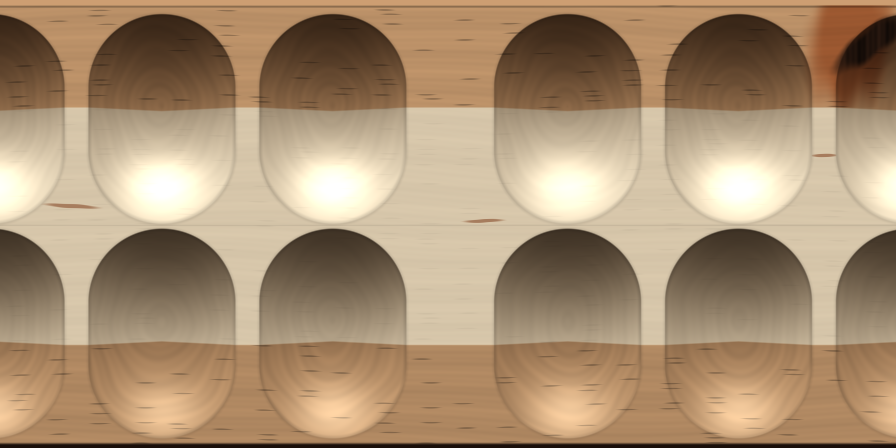
This pattern is drawn by a WebGL 1 fragment shader. Its source:

```glsl
precision highp float;
uniform vec2 u_resolution;

const vec3 MAPLE = vec3(0.84, 0.775, 0.665);
const vec3 CHERRY = vec3(0.73, 0.565, 0.405);
const vec3 SCAR = vec3(0.50, 0.25, 0.12);
const vec3 CHAR = vec3(0.10, 0.06, 0.04);
const float MIRROR_X = 1.005;
const float PIT_RADIUS = 0.164;
const float PIT_STRAIGHT = 0.070;

float hash(vec2 p) {
  return fract(sin(dot(p, vec2(41.3, 289.1))) * 4375.85);
}

float fill(float d, float soft) {
  return 1.0 - smoothstep(-soft, soft, d);
}

float capsule(vec2 q, float halfLength, float radius) {
  q.y -= clamp(q.y, -halfLength, halfLength);
  return length(q) - radius;
}

// Soft slanted ellipse used for scars and knots.
float blotch(vec2 p, vec2 center, vec2 size, float slope) {
  vec2 q = p - center;
  q.y += slope * q.x;
  q.y += 0.08 * size.y * sin(q.x * 90.0);
  return 1.0 - smoothstep(0.5, 1.0, length(q / size));
}

// Long fibres made of warped, layered sines.
float fibres(vec2 p, float seed) {
  float warp = sin(p.x * 2.7 + seed) + 0.5 * sin(p.x * 6.1 + p.y * 9.0);
  float y = p.y + 0.012 * warp;
  return 0.45 * sin(y * 83.0 + seed) + 0.3 * sin(y * 211.0 + p.x * 3.0)
       + 0.25 * sin(y * 470.0 - p.x * 5.0 + 2.0 * warp);
}

// Growth rings exposed by the carved bowl.
float rings(vec2 q, float seed) {
  float r = length(q * vec2(1.0, 0.72) + vec2(0.0, 0.02));
  r += 0.005 * sin(q.x * 31.0 + seed) + 0.004 * sin(q.y * 43.0 - seed);
  return 0.6 * sin(r * 150.0 + seed) + 0.4 * sin(r * 347.0 + q.x * 12.0);
}

// Sparse dark pores, one possible dash per stretched cell.
float pores(vec2 p, vec2 density) {
  vec2 g = p * density;
  g.y += 0.5 * sin(p.x * 5.0);
  vec2 id = floor(g);
  float shift = 0.3 * hash(id + 7.0) - 0.15;
  vec2 f = fract(g) - vec2(0.5 + shift, 0.5 - shift);
  float dash = 1.0 - smoothstep(0.3, 1.0, length(f / vec2(0.33, 0.24)));
  return dash * step(0.76, hash(id));
}

// Two cherry boards around a pair of maple boards.
vec3 boards(vec2 p, float bend, float grain, float px) {
  float upper = fill(p.y - 0.240 - bend, px);
  float lower = 1.0 - fill(p.y - 0.770 + bend, px);
  float cherry = max(upper, lower);
  vec3 col = mix(MAPLE, CHERRY * (1.0 - 0.06 * lower), cherry);
  col *= 1.0 + grain * mix(0.018, 0.04, cherry);
  float flecks = pores(p, vec2(11.0, 90.0));
  return col * (1.0 - flecks * mix(0.03, 0.24, cherry));
}

// Light falls from below onto the far wall of each bowl.
vec3 lightBowl(vec3 wood, vec2 q, float depth, float row, float seed) {
  float v = q.y / (PIT_RADIUS + PIT_STRAIGHT);
  float side = q.x / PIT_RADIUS;
  float rise = smoothstep(-1.1, 0.72, v + 0.12 * side * side * (1.0 - v));
  rise *= 1.0 - 0.13 * smoothstep(0.2, 1.0, -side);
  float shade = 0.27 + 0.79 * rise;
  vec3 col = wood * pow(vec3(shade), vec3(0.95, 1.06, 1.18));
  vec2 h = (q - vec2(0.004, mix(0.152, 0.178, row))) / vec2(0.088, 0.066);
  float glow = exp(-dot(h, h)) * (0.75 + 0.25 * seed);
  col += glow * mix(0.36, 0.27, row) * vec3(1.0, 0.98, 0.88);
  float rim = 1.0 - smoothstep(0.0, 0.06, depth);
  return col * (1.0 - 0.12 * rim);
}

void main() {
  float px = 1.0 / u_resolution.y;
  vec2 p = gl_FragCoord.xy / u_resolution * vec2(2.0, 1.0);
  p.y = 1.0 - p.y;

  // Mirrored columns leave a wide gap in the middle.
  float side = p.x < MIRROR_X ? -1.0 : 1.0;
  float column = clamp(floor((abs(p.x - MIRROR_X) - 0.262) / 0.3815 + 0.5), 0.0, 2.0);
  float row = step(0.505, p.y);
  vec2 center = vec2(MIRROR_X + side * (0.262 + 0.3815 * column), 0.2656 + 0.479 * row);
  vec2 q = p - center;
  float seed = hash(vec2(column * side + 4.0, row + 2.0 * side));
  float d = capsule(q, PIT_STRAIGHT, PIT_RADIUS);
  float depth = clamp(-d / PIT_RADIUS, 0.0, 1.0);

  // Flat wood, with its glue seam and small scars.
  vec3 flatWood = boards(p, 0.0, fibres(p, floor(p.y * 2.0)), px);
  flatWood *= 1.0 - 0.09 * fill(abs(p.y - 0.503) - 0.001, px);
  float scars = blotch(p, vec2(0.16, 0.460), vec2(0.075, 0.006), -0.06)
              + blotch(p, vec2(1.08, 0.493), vec2(0.055, 0.005), 0.04)
              + blotch(p, vec2(1.84, 0.347), vec2(0.035, 0.005), 0.0);
  flatWood = mix(flatWood, SCAR, 0.55 * min(scars, 1.0));

  // Carved bowls with a faint contact shadow.
  vec3 bowlWood = boards(p, 0.008 * depth, rings(q, seed * 6.3), px);
  vec3 bowl = lightBowl(bowlWood, q, depth, row, seed);
  flatWood *= 1.0 - 0.12 * fill(d - 0.002, 0.006);
  vec3 col = mix(flatWood, bowl, fill(d, px));

  // Knot in the upper right corner.
  float stain = blotch(p, vec2(1.90, 0.09), vec2(0.12, 0.19), 0.3) * fill(p.y - 0.240, px);
  col = mix(col, col * vec3(0.82, 0.60, 0.46), stain);
  float knot = blotch(p, vec2(1.945, 0.095), vec2(0.10, 0.045), 0.65);
  col = mix(col, CHAR * (1.0 + 0.6 * fibres(p.yx, 2.0)), 0.92 * knot);

  // Board edges at the top and bottom.
  col = mix(col, CHERRY * 1.10, fill(p.y - 0.012, px));
  col *= 1.0 - 0.28 * fill(abs(p.y - 0.015) - 0.002, px);
  col = mix(col, CHAR, smoothstep(0.986, 0.994, p.y));
  gl_FragColor = vec4(clamp(col, 0.0, 1.0), 1.0);
}
```
